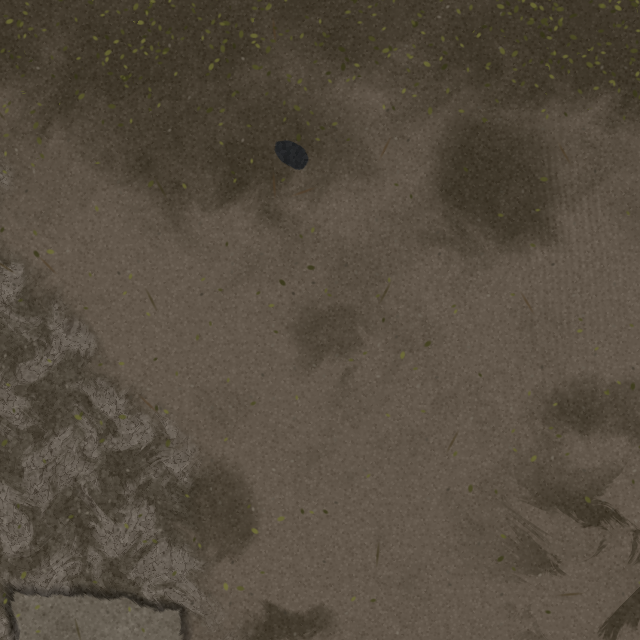
Reproduce this texture procedurally as a WebGL 1 fragment shader.

```glsl
precision highp float;
// Damp, trodden earth seen from above: a dark leafy top, a dry tan middle, cracked grey
// rubble at lower left. Warped layered sines make the stains, cellular noise the grit
// and cracks, and jittered grids scatter leaves, twigs and pebbles.
uniform vec2 u_resolution;

vec2 hash2(vec2 p) {
  return fract(sin(vec2(dot(p, vec2(127.1, 311.7)), dot(p, vec2(269.5, 183.3)))) * 43758.55);
}

mat2 turn(float a) {
  return mat2(cos(a), sin(a), -sin(a), cos(a));
}

// Layered, warped sines; roughly -0.7 to 0.7
float clouds(vec2 p) {
  float sum = 0.0, amp = 0.5;
  for (int i = 0; i < 6; i++) {
    p += 0.6 * sin(p.yx * 1.3 + vec2(1.7, 4.1));
    sum += amp * sin(p.x) * sin(p.y);
    p = mat2(1.5, 1.1, -1.1, 1.5) * p + 2.3;
    amp *= 0.62;
  }
  return sum;
}

// Cellular noise: nearest distance, second distance, random tone of the cell
vec3 cells(vec2 p) {
  vec2 id = floor(p), f = fract(p);
  vec3 best = vec3(8.0, 8.0, 0.0);
  for (int j = -1; j <= 1; j++) {
    for (int i = -1; i <= 1; i++) {
      vec2 o = vec2(float(i), float(j));
      float d = length(o + hash2(id + o) - f);
      if (d < best.x) best = vec3(d, best.x, hash2(id + o + 71.0).x);
      else best.y = min(best.y, d);
    }
  }
  return best;
}

// One turned ellipse per chosen grid cell: coverage and tone
vec2 scatter(vec2 p, float chance, vec2 size, float soft) {
  vec2 id = floor(p), h = hash2(id), k = hash2(id + 37.0);
  vec2 q = turn(6.28 * k.x) * (fract(p) - 0.3 - 0.4 * h);
  float d = (length(q / size) - 1.0) * min(size.x, size.y);
  return vec2(smoothstep(soft, -soft, d) * step(k.y, chance), fract(h.x * 57.0 + k.x));
}

// Soft round stain
float stain(vec2 p, vec2 centre, vec2 size) {
  return smoothstep(1.3, 0.5, length((p - centre) / size));
}

void main() {
  vec2 uv = gl_FragCoord.xy / u_resolution;
  float px = 1.0 / u_resolution.y;
  float broad = clouds(uv * 9.0 + 3.0);
  float fine = clouds(uv * 34.0 + 11.0);
  vec2 w = uv + 0.035 * vec2(broad, fine);

  // Damp stains over dry earth
  float damp = 0.7 * smoothstep(0.76, 0.93, w.y + 0.05 * broad);
  damp = max(damp, 0.7 * stain(w, vec2(0.36, 0.78), vec2(0.20, 0.11)));
  damp = max(damp, 0.75 * stain(w, vec2(0.77, 0.71), vec2(0.11, 0.12)));
  damp = max(damp, 0.45 * stain(w, vec2(0.53, 0.48), vec2(0.07, 0.05)));
  damp = max(damp, 0.6 * stain(w, vec2(0.96, 0.36), vec2(0.12, 0.05)));
  damp = max(damp, 0.75 * stain(w, vec2(0.33, 0.20), vec2(0.06, 0.08)));
  damp = max(damp, 0.85 * stain(w, vec2(0.45, 0.02), vec2(0.07, 0.035)));
  float corner = smoothstep(0.7, 0.95, uv.x) * smoothstep(0.32, 0.2, uv.y);
  damp = max(damp, 0.8 * corner * smoothstep(0.08, 0.25, clouds(uv * 19.0)));
  damp += 0.22 * smoothstep(0.45, 0.8, uv.y) + 0.25 * broad + 0.2 * fine;
  vec3 color = mix(vec3(0.385, 0.342, 0.295), vec3(0.245, 0.215, 0.165), clamp(damp, 0.0, 1.0));

  // Faint tyre tread
  float tread = stain(w, vec2(0.89, 0.62), vec2(0.08, 0.2));
  color += 0.012 * tread * sin(560.0 * (uv.x + 0.08 * uv.y) + 2.0 * broad);

  // Cracked rubble
  float reach = 0.33 - 0.75 * max(uv.y - 0.25, 0.0) - uv.x + 0.07 * broad + 0.05 * fine;
  float rubble = smoothstep(-0.04, 0.08, reach);
  vec3 clod = cells(w * 58.0);
  float crack = smoothstep(0.16, 0.02, clod.y - clod.x);
  float chalk = smoothstep(-0.1, 0.45, fine + 0.5 * broad);
  vec3 crust = mix(vec3(0.27, 0.245, 0.20), vec3(0.42, 0.39, 0.355), chalk);
  crust += 0.07 * (clod.z - 0.5) - 0.08 * crack * (0.4 + chalk);
  color = mix(color, crust, 0.8 * rubble);

  // Pale slab with a shadowed rim
  float slab = max(uv.y - 0.075 + 0.16 * max(uv.x - 0.09, 0.0), abs(uv.x - 0.15) - 0.128);
  slab += 0.012 * fine;
  color *= 1.0 - 0.4 * smoothstep(0.02, 0.0, slab);
  color = mix(color, vec3(0.40, 0.37, 0.325) + 0.04 * fine, smoothstep(0.002, -0.004, slab));

  // Grit
  vec3 grain = cells(uv * 210.0), grit = cells(uv * 95.0 + 5.0);
  color += 0.085 * (grain.z - 0.5) * smoothstep(0.75, 0.1, grain.x);
  color += 0.06 * (grit.z - 0.5) * smoothstep(0.5, 0.1, grit.x) * (0.6 + rubble);

  // Pebbles, twigs and leaves, thickest along the top
  vec2 pebble = scatter(uv * 62.0, 0.05 + 0.08 * rubble, vec2(0.17, 0.12), 62.0 * px);
  color = mix(color, mix(vec3(0.22, 0.2, 0.16), vec3(0.50, 0.47, 0.42), pebble.y), 0.7 * pebble.x);
  vec2 twig = scatter(uv * 17.0 + 0.4, 0.07, vec2(0.24, 0.03), 17.0 * px);
  color = mix(color, mix(vec3(0.20, 0.19, 0.09), vec3(0.33, 0.24, 0.15), twig.y), 0.6 * twig.x);
  float leafy = 0.012 + smoothstep(0.72, 1.0, uv.y) * (0.13 + 0.25 * max(broad + 0.3 * fine, 0.0));
  for (int i = 0; i < 3; i++) {
    float n = 44.0 + 17.0 * float(i);
    vec2 leaf = scatter(turn(0.5 * float(i)) * uv * n + 9.0, leafy, vec2(0.25, 0.15), n * px);
    vec3 green = mix(vec3(0.20, 0.20, 0.08), vec3(0.46, 0.46, 0.22), leaf.y);
    color = mix(color, green, 0.8 * leaf.x);
  }

  // Dark stone
  vec2 s = turn(0.55) * (uv - vec2(0.455, 0.76));
  float stone = length(s / vec2(0.027, 0.018)) - 1.0 + 0.25 * fine;
  vec3 slate = vec3(0.14, 0.145, 0.15) + 0.05 * (grain.z - 0.5);
  color = mix(color, slate, smoothstep(0.08, -0.08, stone));

  gl_FragColor = vec4(color, 1.0);
}
```
